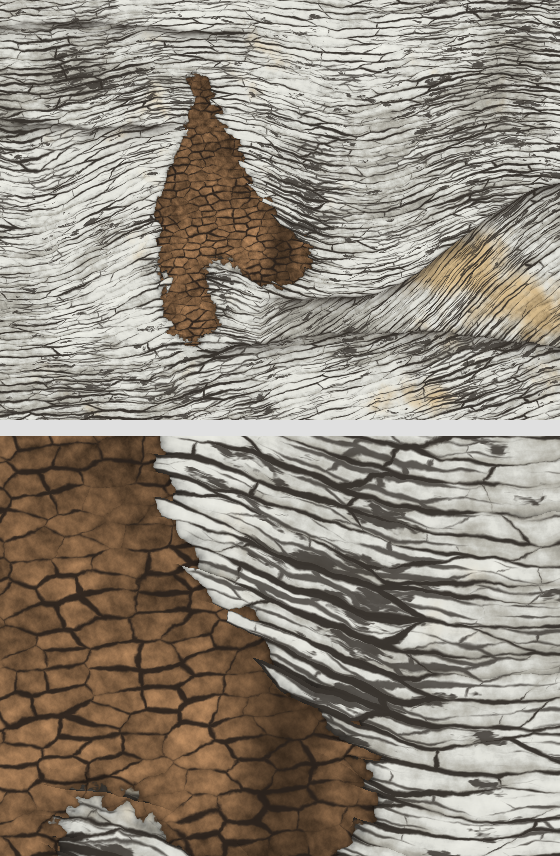
Top: the whole. Bottom: its middle third, enlarged.
Reproduce this texture procedurally as a WebGL 2 fragment shader.

```glsl
#version 300 es
precision highp float;

uniform vec2 u_resolution;
out vec4 fragColor;

vec2 hash2(vec2 p) {
  return fract(sin(vec2(dot(p, vec2(127.1, 311.7)), dot(p, vec2(269.5, 183.3)))) * 43758.5);
}

// Layered, rotated sines, roughly -1..1
float wander(vec2 p) {
  float sum = 0.0, amp = 0.5;
  for (int i = 0; i < 5; i++) {
    sum += amp * sin(p.x + 1.7 * sin(p.y * 0.8 + float(i))) * cos(p.y + 1.3 * sin(p.x * 0.7));
    p = mat2(1.6, 1.2, -1.2, 1.6) * p + 3.1;
    amp *= 0.6;
  }
  return sum;
}

vec2 seed(vec2 cell) {
  return cell + vec2(0.05, 0.17) + vec2(0.9, 0.66) * hash2(cell);
}

// Stretched cellular plates: x = distance to crack, y = plate id, z = height in plate
vec3 plates(vec2 p, vec2 scale, float endThinning) {
  vec2 q = p * scale, base = floor(q), nearCell = base, nearPos = vec2(0.0);
  float best = 9.0;
  for (int j = -1; j <= 1; j++)
    for (int i = -1; i <= 1; i++) {
      vec2 cell = base + vec2(i, j);
      vec2 pos = seed(cell) - q;
      if (dot(pos, pos) < best) { best = dot(pos, pos); nearCell = cell; nearPos = pos; }
    }
  float edge = 1.0;
  for (int j = -2; j <= 2; j++)
    for (int i = -2; i <= 2; i++) {
      if (i == 0 && j == 0) continue;
      vec2 cell = nearCell + vec2(i, j);
      vec2 pos = seed(cell) - q;
      vec2 across = pos - nearPos;
      float endness = across.x * across.x / dot(across, across);
      edge = min(edge, dot(0.5 * (pos + nearPos), across) / length(across * scale) + endThinning * endness);
    }
  return vec3(edge, hash2(nearCell + 7.3).x, -nearPos.y);
}

float taperedCapsule(vec2 p, vec2 a, vec2 b, float ra, float rb) {
  float h = clamp(dot(p - a, b - a) / dot(b - a, b - a), 0.0, 1.0);
  return length(p - mix(a, b, h)) - mix(ra, rb, h);
}

float blob(vec2 p, vec2 center, vec2 size) {
  vec2 d = (p - center) / size;
  return exp(-dot(d, d));
}

// Shadow that is sharp above and fades out below
float crevice(float d, float fade) {
  return d > 0.0 ? exp(-d / 0.003) : exp(d / fade);
}

float crack(float d, float width, float soft) {
  return (1.0 - smoothstep(width - soft, width + soft, d)) * smoothstep(-0.0006, 0.001, width);
}

void main() {
  vec2 p = gl_FragCoord.xy / u_resolution.y;
  float px = 0.8 / u_resolution.y, soft = max(px, 0.0011);
  float broad = wander(p * 6.0), ripple = wander(p * 22.0 + 5.0);
  float chip = wander(p * 75.0 + 1.0), grain = wander(p * 150.0);
  float fold = wander(p * vec2(4.0, 8.0) + 14.0);

  // Ridge, and the slanting slab below it
  float ridge = p.y - 0.29 - 0.28 * smoothstep(0.85, 1.35, p.x) - 0.012 * broad;
  float seam = p.y - 0.185 + 0.025 * sin(p.x * 5.0) - 0.01 * ripple;
  float slab = step(ridge, 0.0) * step(0.0, seam);

  // Flow of the grain: arch, trough and slanted slab
  float swell = smoothstep(0.05, 0.4, p.y) * (1.0 - 0.75 * smoothstep(0.55, 0.95, p.y));
  float lift = 0.055 * swell * cos((p.x - 0.45) * 7.85) + 0.06 * p.x * (1.0 - p.y);
  lift += 0.8 * slab * max(p.x - 0.62, 0.0) + 0.25 * step(seam, 0.0) * max(p.x - 0.4, 0.0);
  lift += 0.014 * broad + 0.004 * ripple + 0.0013 * chip;
  slab *= smoothstep(0.6, 0.75, p.x);
  vec2 flow = vec2(p.x + 0.012 * broad + 0.004 * chip, p.y - lift);
  vec3 plate = plates(flow, vec2(8.0, 52.0), 0.0007);
  vec3 sliver = plates(flow + 3.7, vec2(17.0, 88.0), 0.0004);

  // Pale weathered surface
  float rough = blob(p, vec2(0.72, 0.54), vec2(0.1, 0.18)) + 0.7 * blob(p, vec2(1.13, 0.7), vec2(0.25, 0.14))
    + 0.6 * blob(p, vec2(0.2, 0.84), vec2(0.2, 0.06)) + 0.6 * blob(p, vec2(1.0, 0.16), vec2(0.5, 0.04));
  rough += 0.6 * smoothstep(0.1, 0.5, fold);
  float streak = wander(flow * vec2(14.0, 130.0));
  float stain = smoothstep(-0.15, 0.6, wander(p * 4.0 + 9.0));
  float tone = 0.95 + 0.08 * (plate.y - 0.5) + 0.09 * plate.z + 0.11 * streak + 0.09 * grain + 0.06 * chip;
  tone -= 0.16 * stain + 0.12 * rough + 0.06 * slab;
  tone -= 0.16 * exp(-plate.x / 0.0035);
  tone = min(tone, 0.875 + 0.3 * (tone - 0.875));
  vec3 color = tone * mix(vec3(1.0, 0.985, 0.925), vec3(1.0, 1.0, 0.967), smoothstep(0.65, 0.85, tone));

  // Ochre tint on the slab and lower edge
  float ochre = blob(p, vec2(1.09, 0.38), vec2(0.13, 0.08)) + blob(p, vec2(1.27, 0.27), vec2(0.1, 0.09));
  ochre = ochre * slab + 0.8 * blob(p, vec2(0.95, 0.06), vec2(0.16, 0.05));
  color *= mix(vec3(1.0), vec3(0.94, 0.82, 0.64), smoothstep(0.25, 1.0, ochre + 0.5 * broad + 0.4 * ripple));

  // Broken cracks of changing width, fine splits and chipped hollows
  float opening = wander(flow * vec2(15.0, 42.0) + 2.0);
  float dark = crack(plate.x, 0.0011 + 0.0032 * opening + 0.0015 * rough, soft);
  float split = crack(sliver.x, 0.0001 + 0.003 * wander(flow * vec2(17.0, 38.0)) + 0.0012 * rough, soft);
  dark = max(dark, 0.8 * split);
  float hollow = wander(flow * vec2(32.0, 90.0) + 8.0) + 0.3 * rough;
  dark = max(dark, 0.85 * smoothstep(0.5, 0.75, hollow));
  color = mix(color, vec3(0.2, 0.18, 0.16), 0.95 * dark);

  // Brown exposed core with blocky cracks
  float core = taperedCapsule(p, vec2(0.475, 0.8), vec2(0.5, 0.5), 0.008, 0.125);
  core = min(core, taperedCapsule(p, vec2(0.52, 0.5), vec2(0.68, 0.37), 0.11, 0.06));
  core = min(core, taperedCapsule(p, vec2(0.43, 0.45), vec2(0.455, 0.24), 0.05, 0.06));
  core += 0.025 * (plate.y - 0.5) + 0.025 * ripple + 0.006 * chip;
  vec2 blockPoint = vec2(p.x + 0.008 * ripple + 0.003 * chip, p.y - 0.1 * p.x - 0.012 * broad - 0.002 * chip);
  vec3 block = plates(blockPoint, vec2(29.0, 54.0), 0.0003);
  vec3 brown = vec3(0.44, 0.33, 0.23) * (0.87 + 0.25 * block.y + 0.35 * grain + 0.4 * broad + 0.2 * ripple);
  brown *= 1.0 - 0.45 * blob(p, vec2(0.67, 0.42), vec2(0.035, 0.12));
  brown *= 1.0 - 0.2 * exp(-block.x / 0.003);
  float blockCrack = crack(block.x, 0.001 + 0.0028 * wander(p * 32.0), soft);
  brown = mix(brown, vec3(0.16, 0.13, 0.11), 0.9 * blockCrack);
  color = mix(color, brown, 1.0 - smoothstep(-px, px, core));
  color *= 1.0 - 0.4 * exp(-abs(core) / 0.005);

  // Deep shadows under ledges
  float ledge = crevice(ridge, 0.016) * smoothstep(0.6, 0.72, p.x);
  ledge = max(ledge, crevice(seam, 0.014) * smoothstep(0.4, 0.6, p.x));
  float upperLedge = p.y - 0.715 + 0.02 * sin(p.x * 6.0) - 0.01 * ripple;
  ledge = max(ledge, crevice(upperLedge, 0.014) * (1.0 - smoothstep(0.36, 0.46, p.x)));
  float topLedge = p.y - 0.935 - 0.012 * sin(p.x * 9.0) - 0.008 * ripple;
  ledge = max(ledge, crevice(topLedge, 0.012) * (1.0 - smoothstep(0.5, 0.65, p.x)));
  color = mix(color, vec3(0.19, 0.17, 0.15), ledge * clamp(0.75 + 0.7 * streak + 0.4 * opening, 0.0, 0.95));

  fragColor = vec4(clamp(color, 0.0, 1.0), 1.0);
}
```
